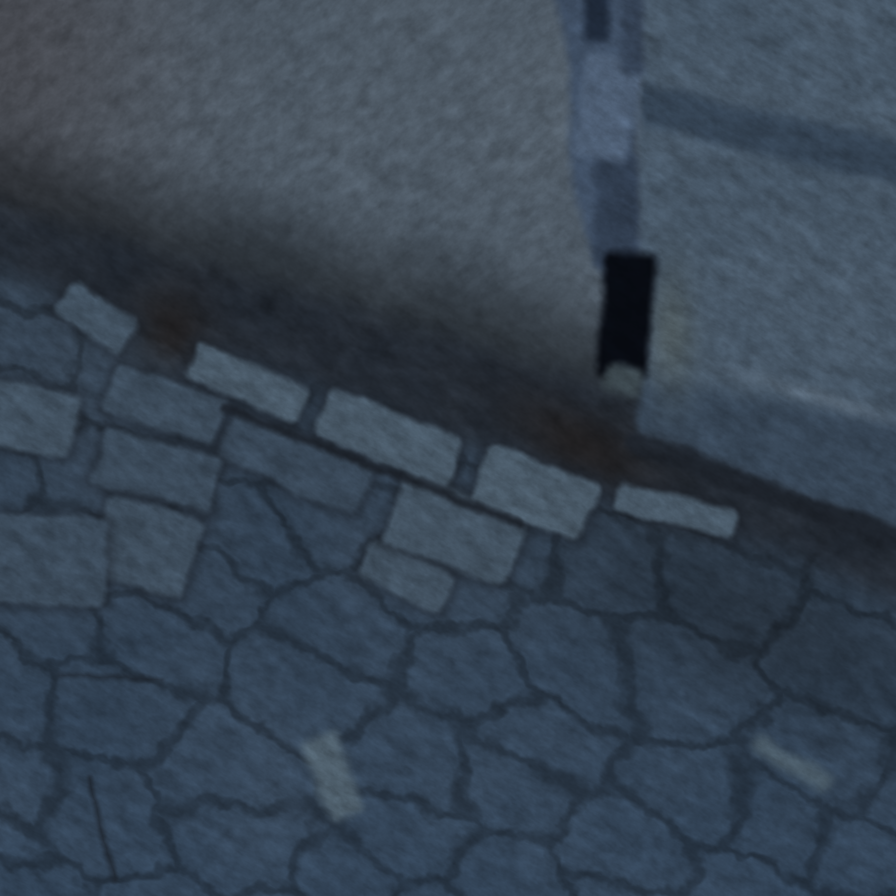
This texture is drawn by a WebGL 1 fragment shader. Its source:

```glsl
precision highp float;
// Dusk-lit stone wall with a drain slot above a sloping row of worn cobbles.
uniform vec2 u_resolution;

#define GRAIN 0.15
#define EDGE_WARP 0.011
#define JOINT_WIDTH 0.012
#define JOINT_DEPTH 0.24
#define COBBLE_SCALE vec2(7.0, 11.0)
#define SHADOW vec3(0.105, 0.125, 0.155)
#define SOIL vec3(0.125, 0.115, 0.115)
#define GROUND vec3(0.205, 0.262, 0.325)
#define WALL vec3(0.305, 0.35, 0.395)
#define PALE vec3(0.325, 0.39, 0.44)

vec3 col;  // colour painted so far
vec2 p;    // warped canvas position

vec2 gradientAt(vec2 cell) {
  vec2 k = vec2(dot(cell, vec2(127.1, 311.7)), dot(cell, vec2(269.5, 183.3)));
  return fract(sin(k) * 43758.5) * 2.0 - 1.0;
}

float noise(vec2 q) {
  vec2 i = floor(q), f = fract(q), u = f * f * (3.0 - 2.0 * f), e = vec2(1, 0);
  float low = mix(dot(gradientAt(i), f), dot(gradientAt(i + e), f - e), u.x);
  float high = mix(dot(gradientAt(i + e.yx), f - e.yx), dot(gradientAt(i + 1.0), f - 1.0), u.x);
  return mix(low, high, u.y);
}

float fbm(vec2 q) {
  float sum = 0.0, amp = 0.6;
  for (int i = 0; i < 4; i++) {
    sum += amp * noise(q);
    q = mat2(1.6, 1.2, -1.2, 1.6) * q + 7.3;
    amp *= 0.58;
  }
  return sum;
}

// Positive angles tilt down toward the right.
vec2 tilt(vec2 q, float a) {
  float c = cos(a), s = sin(a);
  return vec2(c * q.x - s * q.y, s * q.x + c * q.y);
}

// Boxes and blobs hold centre in xy and half size in zw.
float box(vec4 b, float a) {
  vec2 q = abs(tilt(p - b.xy, a)) - b.zw + 0.008;
  return length(max(q, 0.0)) + min(max(q.x, q.y), 0.0) - 0.008;
}

float blob(vec4 b, float a) {
  vec2 q = tilt(p - b.xy, a) / b.zw;
  return exp(-dot(q, q));
}

float inside(float d, float soft) { return 1.0 - smoothstep(-soft, soft, d); }

void fill(vec4 b, float a, vec3 tint) { col = mix(col, tint, inside(box(b, a), 0.008)); }

void layStone(vec4 b, float a, float light) {
  float d = box(b, a);
  col = mix(col, SHADOW, 0.6 * inside(d - JOINT_WIDTH * 0.5, JOINT_WIDTH));
  col = mix(col, mix(GROUND, PALE, light), inside(d, 0.005));
}

void crack(vec4 ends, float width, float depth) {
  vec2 ab = ends.zw - ends.xy, q = p - ends.xy;
  float d = length(q - ab * clamp(dot(q, ab) / dot(ab, ab), 0.0, 1.0));
  col = mix(col, SHADOW, depth * inside(d - width, 0.005));
}

// Gap between the two nearest cell centres, small along joints.
float cobbleJoint(vec2 q) {
  float first = 8.0, second = 8.0;
  for (int i = 0; i < 9; i++) {
    vec2 c = floor(q) + vec2(mod(float(i), 3.0), floor(float(i) / 3.0)) - 1.0;
    float d = length(c + 0.5 + 0.36 * gradientAt(c) - q);
    second = min(second, max(first, d));
    first = min(first, d);
  }
  return second - first;
}

void main() {
  vec2 uv = gl_FragCoord.xy / u_resolution;
  vec2 wobble = vec2(fbm(uv * 19.0), fbm(uv * 19.0 + 41.0));
  float broad = fbm(uv * 5.0 + 3.0);
  p = uv + EDGE_WARP * wobble;

  // Ground with faint cobbles
  col = GROUND + 0.045 * broad + vec3(-0.005, 0.005, 0.018) * (1.0 - uv.y * 2.0);
  float joint = cobbleJoint(tilt(p, 0.38) * COBBLE_SCALE + wobble * 0.2);
  col *= 1.0 - JOINT_DEPTH * inside(joint - 0.095, 0.075);
  col *= 1.0 - 0.28 * blob(vec4(0.84, 0.31, 0.24, 0.08), 0.4);

  // Dark gutter and soil
  float gutter = uv.y - 0.69 + 0.36 * uv.x + 0.03 * broad;
  col = mix(col, SHADOW + 0.05 * (0.5 + wobble.x), 0.85 * smoothstep(-0.02, 0.025, gutter));
  float soil = blob(vec4(0.65, 0.505, 0.09, 0.035), 0.5) + blob(vec4(0.19, 0.63, 0.04, 0.05), 0.2);
  col = mix(col, SOIL, min(soil, 1.0) * 0.8);

  // Left wall: warm corner, shaded foot
  float foot = p.y - 0.765 + 0.3 * p.x;
  vec3 wall = mix(WALL + 0.05 * broad, vec3(0.265, 0.268, 0.29), 0.8 * blob(vec4(0, 0.95, 0.19, 0.25), 0.0));
  wall *= mix(0.56, 1.0, smoothstep(0.0, 0.14, foot + 0.02 * broad));
  col = mix(col, wall, smoothstep(-0.012, 0.03, foot));

  // Right wall, recessed ledge and sill
  float side = p.x - 0.71;
  vec3 masonry = vec3(0.27, 0.33, 0.39) + 0.06 * broad;
  masonry = mix(masonry, GROUND, inside(abs(p.y - 0.885 + 0.23 * side) - 0.024, 0.01));
  masonry = mix(masonry, GROUND + 0.008, inside(p.y - 0.578 + 0.17 * side, 0.015));
  masonry += 0.07 * blob(vec4(0.92, 0.555, 0.09, 0.009), 0.3);
  col = mix(col, masonry, smoothstep(-0.005, 0.01, side) * smoothstep(-0.01, 0.02, p.y - 0.513 + 0.38 * side));
  crack(vec4(0.71, 0.505, 1.02, 0.392), 0.012, 0.75);

  // Vertical groove, pale ledge, slots and drain hole
  float left = 0.81 - 0.2 * p.y - 0.012 * sin(p.y * 18.0);
  float groove = smoothstep(-0.008, 0.008, p.x - left) * inside(side, 0.008);
  col = mix(col, vec3(0.245, 0.305, 0.385), groove * smoothstep(0.66, 0.72, p.y));
  fill(vec4(0.688, 0.765, 0.025, 0.065), 0.0, vec3(0.19, 0.24, 0.31));
  fill(vec4(0.677, 0.88, 0.031, 0.058), 0.15, vec3(0.305, 0.37, 0.455));
  fill(vec4(0.667, 0.985, 0.014, 0.03), 0.0, vec3(0.12, 0.16, 0.22));
  fill(vec4(0.705, 0.97, 0.012, 0.055), 0.0, vec3(0.2, 0.25, 0.32));
  col = mix(col, vec3(0.3, 0.34, 0.345), 0.7 * blob(vec4(0.75, 0.63, 0.025, 0.07), 0.0));
  fill(vec4(0.699, 0.648, 0.028, 0.069), 0.08, vec3(0.03, 0.043, 0.07));
  fill(vec4(0.695, 0.576, 0.02, 0.015), 0.3, vec3(0.23, 0.275, 0.3));

  // Worn paving stones, dim then bright
  layStone(vec4(0.33, 0.485, 0.085, 0.03), 0.4, 0.12);
  layStone(vec4(0.175, 0.475, 0.068, 0.032), 0.25, 0.2);
  layStone(vec4(0.185, 0.548, 0.064, 0.027), 0.3, 0.25);
  layStone(vec4(0.035, 0.532, 0.05, 0.036), 0.2, 0.4);
  layStone(vec4(0.108, 0.645, 0.044, 0.022), 0.6, 0.4);
  layStone(vec4(0.163, 0.39, 0.055, 0.045), 0.3, 0.3);
  layStone(vec4(0.052, 0.375, 0.066, 0.05), 0.05, 0.2);
  layStone(vec4(0.455, 0.357, 0.052, 0.024), 0.45, 0.4);
  layStone(vec4(0.508, 0.41, 0.073, 0.042), 0.35, 0.45);
  layStone(vec4(0.276, 0.573, 0.068, 0.022), 0.42, 0.62);
  layStone(vec4(0.434, 0.512, 0.08, 0.029), 0.38, 0.6);
  layStone(vec4(0.598, 0.45, 0.066, 0.034), 0.38, 0.65);
  layStone(vec4(0.755, 0.43, 0.068, 0.016), 0.25, 0.6);

  // Cracks and pale chips
  crack(vec4(0.25, 0.545, 0.58, 0.415), 0.005, 0.85);
  crack(vec4(0.1, 0.13, 0.128, 0.02), 0.003, 0.7);
  crack(vec4(0.065, 0.245, 0.18, 0.243), 0.002, 0.65);
  fill(vec4(0.371, 0.134, 0.02, 0.048), -0.35, PALE - 0.02);
  fill(vec4(0.885, 0.147, 0.05, 0.01), 0.55, PALE - 0.04);

  // Mineral grain, rising on the left wall and falling elsewhere
  float rising = smoothstep(0.0, 0.1, foot) * inside(uv.x - 0.65, 0.05);
  float falling = fbm(tilt(uv, 0.55) * vec2(28, 65));
  float climbing = fbm(tilt(uv, -0.65) * vec2(32, 60) + 9.0);
  col *= 1.0 + GRAIN * (2.4 * mix(falling, climbing, rising * 0.8) + fbm(uv * 85.0));
  gl_FragColor = vec4(clamp(col, 0.0, 1.0), 1.0);
}
```
